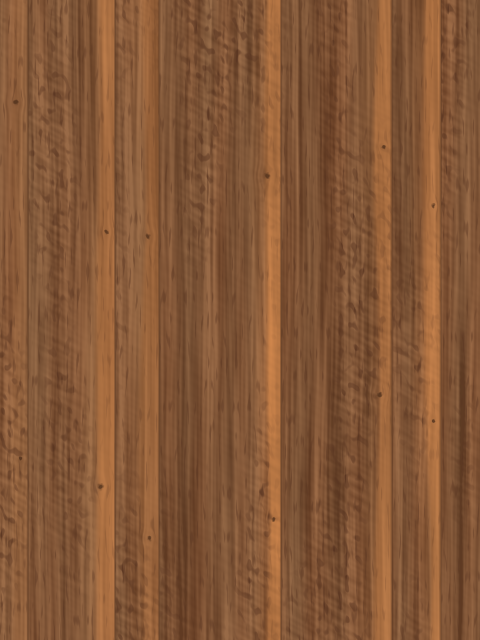
This texture is drawn by a Shadertoy shader. Its source:

```glsl
// Walnut veneer: upright leaves with streaky heartwood, orange sapwood edges and small knots.

const vec3 FLECK = vec3(0.34, 0.20, 0.125);
const vec3 DARK  = vec3(0.43, 0.275, 0.17);
const vec3 LIGHT = vec3(0.555, 0.38, 0.25);
const vec3 SAP   = vec3(0.79, 0.51, 0.29);
const vec3 KNOT  = vec3(0.31, 0.19, 0.11);

const int LEAVES = 7;
// Right edge of each leaf and strength of its sapwood, in canvas widths
const float SEAM[LEAVES] = float[](0.058, 0.24, 0.332, 0.586, 0.816, 0.918, 1.15);
const float SAP_STRENGTH[LEAVES] = float[](0.22, 0.72, 0.62, 1.0, 0.78, 0.9, 0.5);

const float SAP_WIDTH = 0.034;
const float GRAIN_CONTRAST = 1.3;
const float HEART_TONE = 0.60;
const float WAVINESS = 0.007;
const float KNOT_RADIUS = 0.0085;

vec2 hash2(vec2 p) {
    vec3 q = fract(p.xyx * vec3(0.1031, 0.1030, 0.0973));
    q += dot(q, q.yzx + 33.33);
    return fract((q.xx + q.yz) * q.zy);
}

float corner(vec2 cell, vec2 offset) {
    float angle = 6.2832 * hash2(cell).x;
    return dot(vec2(cos(angle), sin(angle)), offset);
}

// Gradient noise, about -0.7 to 0.7
float noise(vec2 p) {
    vec2 i = floor(p), f = p - i;
    vec2 u = f * f * f * (f * (f * 6.0 - 15.0) + 10.0);
    vec2 e = vec2(1.0, 0.0);
    return mix(mix(corner(i, f), corner(i + e.xy, f - e.xy), u.x),
               mix(corner(i + e.yx, f - e.yx), corner(i + e.xx, f - e.xx), u.x), u.y);
}

// Upright streaks, from broad bands down to hair lines
float grain(vec2 p) {
    float bands = 0.50 * noise(p * vec2(11.0, 0.6));
    float streaks = 0.60 * noise(p * vec2(36.0, 0.9) + 17.0);
    float lines = 0.65 * noise(p * vec2(83.0, 1.6) + 41.0);
    float hairs = 0.60 * noise(p * vec2(165.0, 5.0) + 73.0);
    float veins = 0.40 * smoothstep(0.18, 0.45, noise(p * vec2(62.0, 0.7) + 97.0));
    return bands + streaks + lines + hairs - veins;
}

void mainImage(out vec4 fragColor, in vec2 fragCoord) {
    vec2 p = fragCoord / iResolution.x;
    float pixel = 1.0 / iResolution.x;

    // Find the leaf and the distance to its nearest seam
    int leaf = 0;
    float seamDistance = 1.0;
    for (int i = 0; i < LEAVES; i++) {
        if (p.x > SEAM[i]) leaf = i + 1;
        seamDistance = min(seamDistance, abs(p.x - SEAM[i]));
    }
    leaf = min(leaf, LEAVES - 1);
    float id = float(leaf);
    float edge = SEAM[leaf] - p.x;

    // Bend the grain
    vec2 g = p + vec2(id * 3.71, id * 5.3);
    g.x += WAVINESS * noise(g * vec2(6.0, 1.7));

    // Knots in the sapwood push the grain aside
    float knot = 0.0;
    for (int k = 0; k < 2; k++) {
        vec2 r = hash2(vec2(id * 7.0 + 3.0, float(k) * 11.0 + 5.0));
        vec2 center = vec2(SEAM[leaf] - mix(0.012, 0.032, r.x),
                           (float(k) + 0.15 + 0.7 * r.y) * 0.667);
        vec2 q = p - center;
        float size = KNOT_RADIUS * mix(0.55, 1.0, r.x);
        float dist = length(q * vec2(1.0, 0.9)) + 0.003 * noise(p * 160.0);
        knot = max(knot, 1.0 - smoothstep(size * 0.25, size, dist));
        g.x -= 0.6 * q.x * exp(-dot(q, q) / (6.0 * size * size));
    }

    // Heartwood with cross ripples
    float tone = HEART_TONE + GRAIN_CONTRAST * grain(g);
    float figure = smoothstep(-0.1, 0.35, noise(g * vec2(8.0, 1.3) + 29.0));
    float ripple = noise(vec2(g.x * 22.0, g.y * 85.0 + g.x * 45.0));
    tone += 0.55 * (0.25 + figure) * ripple;
    vec3 color = mix(DARK, LIGHT, clamp(tone, -0.45, 1.35));
    color += vec3(0.022, -0.006, -0.012) * noise(g * vec2(24.0, 1.1) + 53.0);

    // Sapwood fades in toward the right edge of the leaf
    float width = SAP_WIDTH * (1.0 + 0.7 * noise(vec2(id * 4.3, p.y * 1.6)));
    float sap = 0.75 * (1.0 - smoothstep(width * 0.7, width * 1.15, edge + g.x - p.x - id * 3.71))
              + 0.25 * (1.0 - smoothstep(width, width * 2.2, edge));
    sap *= SAP_STRENGTH[leaf] * (0.82 + 0.5 * noise(vec2(id * 2.7 + 0.4, p.y * 1.3)));
    vec3 sapColor = SAP * (0.95 + 0.09 * (tone - HEART_TONE));
    color = mix(color, sapColor, clamp(sap, 0.0, 1.0));

    // Short dark pores and reddish flecks, mostly in the heartwood
    float pores = smoothstep(0.22, 0.5, noise(g * vec2(150.0, 22.0) + 11.0));
    float flecks = smoothstep(0.12, 0.4, noise(vec2(g.x * 70.0, g.y * 48.0 + g.x * 20.0)));
    float speckle = 0.40 * pores + 0.50 * figure * flecks;
    color = mix(color, FLECK, speckle * (1.0 - 0.8 * clamp(sap, 0.0, 1.0)));

    // Knots and glue lines
    color = mix(color, KNOT, 0.8 * knot);
    float seam = 1.0 - smoothstep(0.0008, 0.0015 + pixel, seamDistance);
    color = mix(color, DARK * 0.9, 0.55 * seam);

    fragColor = vec4(clamp(color, 0.0, 1.0), 1.0);
}
```
